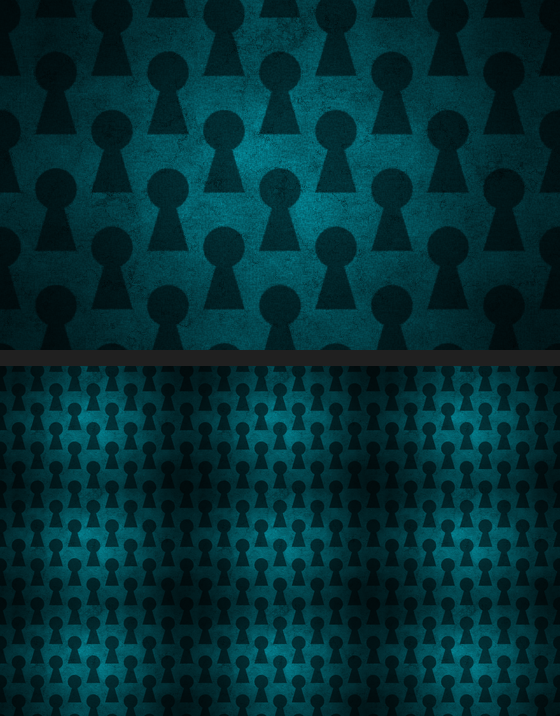
Top: one tile. Bottom: repeated 3 by 3.
This pattern is drawn by a Shadertoy shader. Its source:

```glsl
// Staggered dark keyholes on worn teal paper under a soft central glow, tileable.

const float TAU = 6.2831853;

vec2 gradientAt(vec2 cell, vec2 period) {
    cell = mod(cell, period);
    float angle = TAU * fract(sin(dot(cell, vec2(127.1, 311.7))) * 43758.545);
    return vec2(cos(angle), sin(angle));
}

// Gradient noise that wraps after a whole number of cells.
float noise(vec2 uv, vec2 period) {
    vec2 p = uv * period;
    vec2 i = floor(p), f = p - i;
    vec2 u = f * f * f * (f * (f * 6.0 - 15.0) + 10.0);
    float a = dot(gradientAt(i, period), f);
    float b = dot(gradientAt(i + vec2(1, 0), period), f - vec2(1, 0));
    float c = dot(gradientAt(i + vec2(0, 1), period), f - vec2(0, 1));
    float d = dot(gradientAt(i + vec2(1, 1), period), f - vec2(1, 1));
    return mix(mix(a, b, u.x), mix(c, d, u.x), u.y);
}

float fbm(vec2 uv, vec2 period) {
    float sum = 0.0, amplitude = 0.6;
    for (int octave = 0; octave < 5; octave++) {
        sum += amplitude * noise(uv, period);
        period *= 2.0;
        amplitude *= 0.65;
    }
    return sum;
}

// Thin broken hairlines along the zero lines of a warped noise.
float creases(vec2 uv, vec2 period, float width) {
    vec2 warp = vec2(fbm(uv, period * 2.0), fbm(uv + 0.37, period * 2.0));
    float line = 1.0 - smoothstep(0.0, width, abs(noise(uv + 0.7 * warp / period, period)));
    return line * smoothstep(0.0, 0.3, noise(uv + 0.61, period));
}

// Round head above a flared skirt, centred on its own height.
float keyhole(vec2 p) {
    float head = length(p - vec2(0.0, 0.059)) - 0.0594;
    float side = (abs(p.x) - 0.0594 + 0.293 * (p.y + 0.118)) * 0.96;
    float skirt = max(side, max(-p.y - 0.118, p.y - 0.059));
    return min(head, skirt);
}

float keyholeLattice(vec2 p, vec2 period) {
    return keyhole(p - period * round(p / period));
}

void mainImage(out vec4 fragColor, in vec2 fragCoord) {
    vec2 uv = fragCoord / iResolution.xy;
    vec2 p = uv * vec2(1.6, 1.0) - vec2(0.8, 0.401);

    // Paper: cloudy mottling, fine grain, level fibres and folds of three sizes
    float mottle = fbm(uv, vec2(8, 5));
    float grain = noise(uv, vec2(320, 200)) + 0.5 * noise(uv, vec2(176, 110));
    float fibres = noise(uv, vec2(40, 120));
    float folds = creases(uv, vec2(8, 5), 0.05)
        + 0.9 * creases(uv + 0.23, vec2(16, 10), 0.07)
        + 0.7 * creases(uv + 0.41, vec2(40, 25), 0.12);
    float glints = creases(uv + 0.79, vec2(32, 20), 0.1);
    float paper = 1.0 + 0.36 * mottle + 0.27 * grain + 0.1 * fibres - 0.26 * folds + 0.14 * glints;

    // Glow that meets itself at the borders
    vec2 glow = 0.5 - 0.5 * cos(TAU * uv);
    float light = 0.435 * mix(0.37, 1.0, glow.x) * mix(0.6, 1.0, glow.y);

    // Five by three repeats, each with a second keyhole half a step away
    vec2 period = vec2(1.6 / 5.0, 1.0 / 3.0);
    float shape = min(keyholeLattice(p, period), keyholeLattice(p + 0.5 * period, period));
    shape += 0.0006 * grain;
    float edge = 1.2 / iResolution.y;
    float ink = 1.0 - smoothstep(-edge, edge, shape);
    light *= 1.0 - ink * (0.54 + 0.12 * mottle);

    vec3 color = vec3(0.02, 1.0, 1.11) * light * max(paper, 0.0);
    fragColor = vec4(color + vec3(0.003, 0.0, 0.002), 1.0);
}
```
